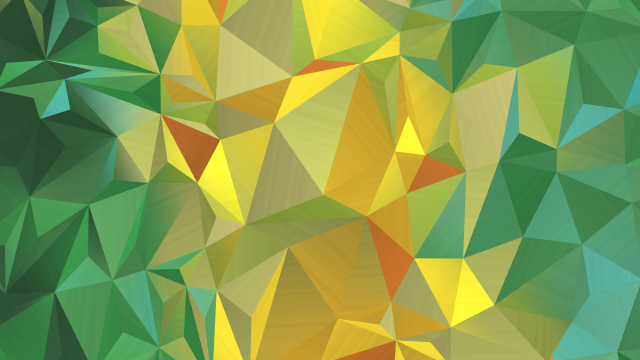
A WebGL 1 fragment shader for this background:

```glsl
precision highp float;
// Low-poly background: a jittered, tilted grid of quads is cut into triangles.
// Each facet takes its tint from a smooth field (dark green, yellow, teal)
// plus a random shift, and is shaded by a faintly streaked linear gradient.
uniform vec2 u_resolution;

#define ROWS 5.9         // mesh cells per canvas height
#define JITTER 0.45      // vertex displacement, keep below 0.5
#define TILT 0.45        // mesh rotation in radians
#define SPLIT 0.55       // share of facets cut into three, at the left
#define SHADING 0.15     // brightness change between facets
#define BAND_WIDTH 0.55  // reach of the warm diagonal band
#define GREEN vec3(0.27, 0.57, 0.31)
#define OLIVE vec3(0.63, 0.67, 0.32)
#define YELLOW vec3(0.91, 0.80, 0.20)
#define TEAL vec3(0.29, 0.65, 0.58)
#define DARK vec3(0.18, 0.33, 0.21)
#define ORANGE vec3(0.80, 0.44, 0.18)

vec2 hash2(vec2 p) {
  p = vec2(dot(p, vec2(127.1, 311.7)), dot(p, vec2(269.5, 183.3)));
  return fract(sin(p) * 43758.5);
}

float cornerSlope(vec2 id, vec2 f, vec2 corner) {
  return dot(hash2(id + corner) * 2.0 - 1.0, f - corner);
}

float gradientNoise(vec2 p) {
  vec2 id = floor(p), f = fract(p);
  vec2 u = f * f * (3.0 - 2.0 * f);
  float low = mix(cornerSlope(id, f, vec2(0, 0)), cornerSlope(id, f, vec2(1, 0)), u.x);
  float high = mix(cornerSlope(id, f, vec2(0, 1)), cornerSlope(id, f, vec2(1, 1)), u.x);
  return mix(low, high, u.y);
}

mat2 meshRotation() {
  float c = cos(TILT), s = sin(TILT);
  return mat2(c, -s, s, c);
}

vec2 meshToCanvas(vec2 m) { return m * meshRotation() / ROWS; }

// Tint at canvas point p (origin at the centre) for a facet's random values
vec3 tintField(vec2 p, vec4 rnd) {
  float across = p.x + 0.35 * p.y;
  float right = smoothstep(-0.1, 0.1, across);
  float soft = mix(0.12, 0.22, right);
  vec4 shift = rnd - 0.5;

  // Cool tones: dark at the left, teal mostly at the right
  float tealness = gradientNoise(p * 2.6 + 17.3) + 0.5 * shift.y - mix(0.33, 0.1, right);
  float darkness = gradientNoise(p * 3.1 + 41.7) + 0.6 * shift.z - p.x - 0.76 + 0.3 * p.y;
  vec3 teal = TEAL + shift.x * vec3(-0.24, 0.0, 0.24);
  vec3 green = GREEN + shift.x * vec3(0.16, 0.06, 0.1);
  vec3 tint = mix(green, teal, smoothstep(-soft, soft, tealness));
  tint = mix(tint, DARK, smoothstep(-0.12, 0.12, darkness));
  tint = mix(tint, vec3(dot(tint, vec3(0.3, 0.6, 0.1))), 0.1 * right);

  // Warm tones along the diagonal band
  float band = across / BAND_WIDTH;
  float warmth = exp(-band * band) + 0.55 * gradientNoise(p * 2.3 + 5.9) + 0.5 * shift.x;
  vec3 olive = OLIVE + shift.z * vec3(0.16, 0.04, 0.2);
  vec3 yellow = YELLOW + vec3(0.06, 0.2, 0.0) * shift.y;
  tint = mix(tint, olive, smoothstep(0.36, 0.56, warmth));
  tint = mix(tint, yellow, smoothstep(0.74, 0.92, warmth));
  float accent = step(0.935, rnd.w) * step(0.3, warmth);
  return mix(tint, ORANGE, 0.9 * accent);
}

vec3 facetColour(vec2 m, vec2 centre) {
  vec4 rnd = vec4(hash2(centre * 7.0), hash2(centre * 7.0 + 3.0));
  float angle = 6.2832 * rnd.z;
  float slope = dot(m - centre, vec2(cos(angle), sin(angle)));
  vec2 p = meshToCanvas(mix(centre, m, 0.4));
  float contrast = SHADING * mix(1.0, 0.7, smoothstep(0.0, 0.5, p.x));
  float streaks = 0.05 * gradientNoise(vec2(slope * 14.0, rnd.x * 50.0));
  float light = contrast * (0.6 * slope + 2.0 * rnd.y - 1.0) + streaks;
  return tintField(p, rnd) * (1.0 + light);
}

float cross2(vec2 a, vec2 b) { return a.x * b.y - a.y * b.x; }

float area(vec2 a, vec2 b, vec2 c) { return cross2(b - a, c - a); }

float edgeDistance(vec2 m, vec2 a, vec2 b) { return area(a, b, m) / length(b - a); }

// Smooth coverage of a counter-clockwise triangle
float coverage(vec2 m, vec2 a, vec2 b, vec2 c) {
  float inside = min(edgeDistance(m, a, b), min(edgeDistance(m, b, c), edgeDistance(m, c, a)));
  return clamp(inside * u_resolution.y / ROWS + 0.5, 0.0, 1.0);
}

void addFacet(vec2 m, vec2 a, vec2 b, vec2 c, inout vec4 sum) {
  float cover = coverage(m, a, b, c);
  if (cover > 0.0) sum += cover * vec4(facetColour(m, (a + b + c) / 3.0), 1.0);
}

// Adds a triangle whole, or as three around an off-centre point
void addTriangle(vec2 m, vec2 a, vec2 b, vec2 c, inout vec4 sum) {
  if (coverage(m, a, b, c) <= 0.0) return;
  vec2 centre = (a + b + c) / 3.0;
  vec2 rnd = hash2(centre * 5.0 + 9.0);
  float chance = SPLIT * mix(1.0, 0.35, smoothstep(-0.6, 0.1, meshToCanvas(centre).x));
  if (rnd.x > chance) {
    addFacet(m, a, b, c, sum);
  } else {
    vec2 hub = mix(centre, a, 0.5 * rnd.y - 0.15);
    addFacet(m, a, b, hub, sum);
    addFacet(m, b, c, hub, sum);
    addFacet(m, c, a, hub, sum);
  }
}

vec2 vertex(vec2 id) { return id + JITTER * (2.0 * hash2(id + 0.5) - 1.0); }

void main() {
  vec2 p = (gl_FragCoord.xy - 0.5 * u_resolution) / u_resolution.y;
  vec2 m = meshRotation() * p * ROWS;
  vec4 sum = vec4(0.0);
  for (int k = 0; k < 9; k++) {
    vec2 id = floor(m) + vec2(mod(float(k), 3.0), floor(float(k) / 3.0)) - 1.0;
    vec2 a = vertex(id), b = vertex(id + vec2(1, 0));
    vec2 c = vertex(id + vec2(1, 1)), d = vertex(id + vec2(0, 1));
    // Cut along the diagonal that leaves the fuller triangles
    if (min(area(a, b, c), area(a, c, d)) > min(area(a, b, d), area(b, c, d))) {
      addTriangle(m, a, b, c, sum);
      addTriangle(m, a, c, d, sum);
    } else {
      addTriangle(m, a, b, d, sum);
      addTriangle(m, b, c, d, sum);
    }
  }
  gl_FragColor = vec4(sum.rgb / max(sum.a, 0.001), 1.0);
}
```
